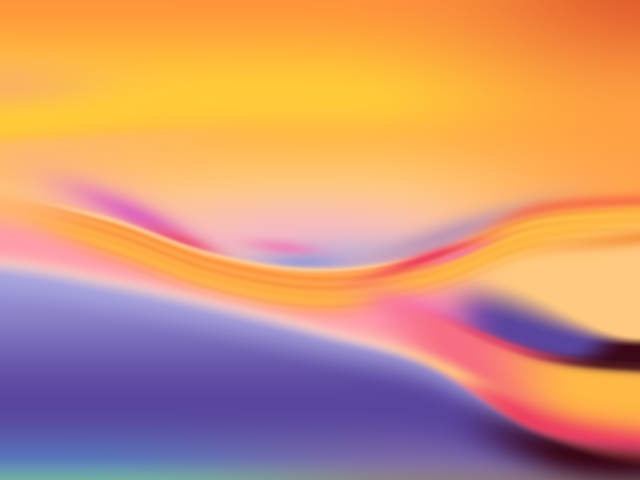
Write a Shadertoy shader that draws this background.

```glsl
// Silky dunes: a warm sky flows into a glowing valley over a violet hill.
// Spline curves bound soft layers, painted back to front,
// and sheared Gaussian glows add the local tints.

const vec3 YELLOW = vec3(1, .8, .22), GOLD = vec3(1, .72, .27),
  ORANGE = vec3(1, .62, .27), PEACH = vec3(1, .79, .5),
  PINK = vec3(.96, .45, .7), MAGENTA = vec3(.87, .41, .74),
  RED = vec3(.93, .25, .38), VIOLET = vec3(.35, .27, .62),
  MAROON = vec3(.23, .03, .09);

// Smooth curve through seven heights spread evenly over x = 0..1.
float spline(float x, float h[7]) {
  float s = clamp(x, 0., .9999) * 6.;
  int i = int(s);
  float t = fract(s);
  float a = h[max(i - 1, 0)], b = h[i], c = h[i + 1], d = h[min(i + 2, 6)];
  return b + .5 * t * (c - a + t * (2. * a - 5. * b + 4. * c - d + t * (3. * (b - c) + d - a)));
}

float ramp(float a, float b, float x) { return smoothstep(a, b, x); }

// Coverage of the region under an edge.
float below(float y, float edge, float soft) {
  return 1. - ramp(edge - soft, edge + soft, y);
}

// Soft line around zero distance.
float line(float d, float width) { return exp(-d * d / (width * width)); }

void tint(inout vec3 col, vec3 ink, float amount) { col = mix(col, ink, amount); }

// Gaussian ellipse (center, radii), sheared to follow a slope.
void glow(inout vec3 col, vec2 p, vec3 ink, float amount, vec4 shape, float slope) {
  vec2 d = p - shape.xy;
  d.y -= slope * d.x;
  d /= shape.zw;
  tint(col, ink, amount * exp(-dot(d, d)));
}

vec3 skyColor(vec2 p) {
  vec3 col = mix(YELLOW, vec3(1, .58, .23), ramp(.79, 1.02, p.y));
  tint(col, GOLD, below(p.y, .75, .05));
  tint(col, PEACH, below(p.y, .66, .08));
  tint(col, vec3(.98, .77, .7), below(p.y, .55, .08));
  // Warmer right side and red corner
  tint(col, ORANGE, .85 * ramp(.55, 1., p.x + .25 * (p.y - .7)));
  glow(col, p, vec3(.88, .35, .17), .95, vec4(1.03, 1.03, .27, .16), 0.);
  // Left cloud and yellow fold
  float cloud = below(p.y, .705 + .09 * p.x, .012) * ramp(.56, .68, p.y);
  tint(col, vec3(1, .72, .44), .8 * cloud * below(p.x, .26, .22));
  glow(col, p, vec3(.98, .69, .39), .9, vec4(0, .825, .16, .06), 0.);
  glow(col, p, YELLOW, 1., vec4(0, .742, .28, .032), .12);
  // Haze over the valley
  glow(col, p, vec3(.95, .62, .7), .7, vec4(.15, .585, .1, .05), -.3);
  glow(col, p, vec3(.96, .72, .78), .8, vec4(.46, .51, .2, .07), 0.);
  glow(col, p, MAGENTA, 1., vec4(.215, .55, .085, .027), -.55);
  glow(col, p, RED, .8, vec4(.285, .495, .06, .018), -.45);
  glow(col, p, vec3(.74, .69, .84), .8, vec4(.52, .467, .15, .038), .08);
  glow(col, p, vec3(.72, .57, .7), .85, vec4(.7, .51, .13, .027), .45);
  glow(col, p, PINK, .7, vec4(.445, .484, .055, .015), -.15);
  glow(col, p, vec3(.58, .6, .84), .8, vec4(.475, .453, .065, .016), 0.);
  return col;
}

vec3 hillColor(vec2 p, float depth) {
  vec3 col = mix(VIOLET, vec3(.6, .58, .84), ramp(.15, .43, p.y));
  tint(col, vec3(.72, .71, .9), .75 * below(depth, .03, .055));
  // Blue, green and tan light along the base
  vec3 base = mix(vec3(.34, .52, .76), vec3(.52, .45, .66), ramp(.1, .65, p.x));
  tint(col, base, below(p.y, .075, .085));
  vec3 ground = mix(vec3(.48, .74, .6), vec3(.56, .47, .48), ramp(.15, .8, p.x));
  tint(col, ground, below(p.y, .015, .04));
  // Dark fold sinking to the right
  float dark = line(p.y - mix(.19, .04, ramp(.5, .98, p.x)), .05);
  vec3 shade = mix(VIOLET, MAROON, ramp(.68, .9, p.x));
  tint(col, shade, dark * ramp(.45, .8, p.x));
  return col;
}

void mainImage(out vec4 fragColor, in vec2 fragCoord) {
  vec2 p = fragCoord / iResolution.xy;
  float x = p.x, y = p.y;
  float ridge = spline(x, float[7](.592, .545, .469, .437, .468, .553, .573));
  float crest = spline(x, float[7](.56, .493, .413, .377, .416, .505, .55));
  float fold = spline(x, float[7](.6, .56, .5, .44, .35, .262, .235));
  float hill = spline(x, float[7](.441, .405, .358, .302, .238, .104, .055));
  float dome = .4 - .1 * ramp(.72, 1., x);
  float right = ramp(.58, .8, x), fade = ramp(0., .18, x);
  vec3 col = skyColor(p);

  // Orange valley band with fine silk streaks
  float bandSoft = mix(.022, .007, ramp(.02, .25, x) - .5 * right);
  vec3 band = mix(ORANGE, GOLD, right);
  band += .025 * sin((y - ridge) * 330. + 9. * x) * fade;
  tint(col, band, below(y, ridge, bandSoft) * mix(.45, 1., fade));
  tint(col, vec3(1, .84, .62), .7 * line(y - ridge, .006) * fade * (1. - right));
  tint(col, vec3(.96, .4, .27), .75 * line(y - ridge - .008, .016) * ramp(.7, .85, x));
  glow(col, p, RED, 1., vec4(.67, .463, .085, .014), .44);
  glow(col, p, PINK, .8, vec4(.715, .468, .05, .009), .5);

  // Pink slope under the crest, peach on the right
  vec3 slope = mix(vec3(1, .61, .67), PEACH, ramp(.6, .82, x));
  tint(col, slope, below(y, crest - .025, .035));
  tint(col, GOLD, .75 * line(y - crest, .016) * fade);
  glow(col, p, vec3(.95, .52, .16), .7, vec4(1.02, .507, .15, .018), .14);
  glow(col, p, PINK, .85, vec4(.66, .35, .085, .038), -.35);

  // Lower right sand, violet pocket and its dark wedge
  vec3 sand = mix(vec3(.97, .43, .51), GOLD, ramp(.72, .91, x));
  tint(col, sand, below(y, fold, .025) * ramp(.56, .7, x));
  vec3 pocket = mix(MAGENTA, VIOLET, ramp(.66, .8, x));
  tint(pocket, MAROON, ramp(.88, .97, x - .8 * (y - .26)));
  float inside = below(y, dome - .012, mix(.045, .012, ramp(.8, 1., x)));
  tint(col, pocket, inside * ramp(fold - .014, fold + .014, y) * ramp(.64, .76, x));
  vec3 lining = mix(RED, MAROON, ramp(.78, .95, x));
  tint(col, lining, .8 * line(y - fold, .013) * ramp(.64, .78, x));

  // Cream rim, red crescent and hill
  float rim = y - hill;
  tint(col, vec3(.97, .83, .77), .85 * line(rim, .028) * below(x, .69, .09));
  glow(col, p, PEACH, .85, vec4(.72, .218, .09, .018), -.55);
  tint(col, RED, line(rim - .015, .042) * ramp(.7, .82, x));
  float hillSoft = .022 - .008 * ramp(.3, .7, x) + .02 * ramp(.85, 1., x);
  tint(col, hillColor(p, -rim), below(y, hill, hillSoft));
  fragColor = vec4(col, 1);
}
```
